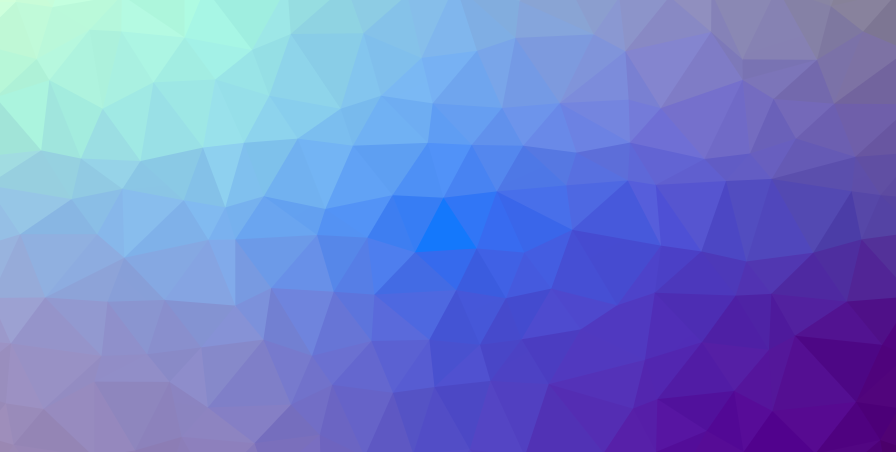
Give the GLSL for this background, as a WebGL 1 fragment shader.

```glsl
precision highp float;
// Low-poly backdrop: a staggered, jittered lattice is split into triangles.
// Each triangle takes one flat colour from a smooth mesh gradient running
// from mint through blue to violet, with a bright blue focus at the centre.

#define CELL vec2(0.124, 0.111)     // lattice spacing, in canvas heights
#define ANCHOR vec2(0.03, 0.069)    // lattice origin relative to the centre
#define STAGGER 0.25                // sideways shift of alternate rows
#define JITTER 0.33                 // point displacement, in cells
#define TINT 0.03                   // brightness variation per triangle
#define GLOW_RADIUS 0.048
#define GLOW_COLOR vec3(0.07, 0.48, 1.0)

uniform vec2 u_resolution;

vec2 hash2(vec2 p) {
  vec3 q = fract(vec3(p.xyx) * vec3(0.1031, 0.1030, 0.0973));
  q += dot(q, q.yzx + 33.33);
  return fract((q.xx + q.yz) * q.zy);
}

float cross2(vec2 a, vec2 b) { return a.x * b.y - a.y * b.x; }

float area(vec2 a, vec2 b, vec2 c) { return cross2(b - a, c - a); }

// Five evenly spaced colours, t in 0..4
vec3 ramp(float t, vec3 a, vec3 b, vec3 c, vec3 d, vec3 e) {
  vec3 col = mix(a, b, clamp(t, 0.0, 1.0));
  col = mix(col, c, clamp(t - 1.0, 0.0, 1.0));
  col = mix(col, d, clamp(t - 2.0, 0.0, 1.0));
  return mix(col, e, clamp(t - 3.0, 0.0, 1.0));
}

// Gradient over the canvas; p is in heights from the centre
vec3 gradient(vec2 p) {
  float aspect = u_resolution.x / u_resolution.y;
  vec2 t = 4.0 * clamp(vec2(p.x / aspect, p.y) + 0.5, 0.0, 1.0);
  vec3 bottom = ramp(t.x, vec3(0.60, 0.53, 0.70), vec3(0.54, 0.49, 0.73),
    vec3(0.32, 0.29, 0.77), vec3(0.33, 0.12, 0.65), vec3(0.28, 0.0, 0.37));
  vec3 low = ramp(t.x, vec3(0.62, 0.59, 0.79), vec3(0.53, 0.56, 0.82),
    vec3(0.29, 0.33, 0.83), vec3(0.32, 0.17, 0.71), vec3(0.32, 0.01, 0.50));
  vec3 middle = ramp(t.x, vec3(0.57, 0.73, 0.89), vec3(0.48, 0.70, 0.94),
    vec3(0.18, 0.45, 0.97), vec3(0.30, 0.31, 0.83), vec3(0.31, 0.24, 0.62));
  vec3 high = ramp(t.x, vec3(0.66, 0.95, 0.85), vec3(0.60, 0.89, 0.91),
    vec3(0.41, 0.65, 0.96), vec3(0.47, 0.46, 0.83), vec3(0.43, 0.36, 0.63));
  vec3 top = ramp(t.x, vec3(0.81, 1.0, 0.85), vec3(0.65, 0.97, 0.88),
    vec3(0.52, 0.73, 0.91), vec3(0.56, 0.56, 0.75), vec3(0.52, 0.50, 0.57));
  // Deep violet pool in the lower right
  vec2 pool = (t - vec2(3.4, 0.3)) / vec2(0.6, 0.6);
  bottom = mix(bottom, vec3(0.34, 0.0, 0.57), 0.9 * exp(-dot(pool, pool)));
  vec3 col = ramp(t.y, bottom, low, middle, high, top);
  return mix(col, GLOW_COLOR, exp(-dot(p, p) / (GLOW_RADIUS * GLOW_RADIUS)));
}

// Displaced lattice point; the displacement is calmer around the anchor
vec2 gridPoint(vec2 id) {
  float calm = mix(0.25, 1.0, smoothstep(0.5, 2.5, length(id)));
  vec2 offset = (hash2(id + 83.0) * 2.0 - 1.0) * JITTER * calm;
  offset.x += STAGGER * (mod(id.y, 2.0) * 2.0 - 1.0);
  return ANCHOR + (id + offset) * CELL;
}

// Signed distance inside the edge from a to b
float edge(vec2 p, vec2 a, vec2 b) {
  return cross2(b - a, p - a) / length(b - a);
}

// Adds a flat triangle, weighted by its pixel coverage
void addTriangle(vec2 p, vec2 a, vec2 b, vec2 c, inout vec4 sum) {
  float inside = min(edge(p, a, b), min(edge(p, b, c), edge(p, c, a)));
  float cover = clamp(inside * u_resolution.y + 0.5, 0.0, 1.0);
  if (cover > 0.0) {
    vec2 center = (a + b + c) / 3.0;
    float shade = (hash2(floor(center * 400.0) + 900.0).x - 0.5) * TINT;
    sum += vec4(gradient(center) + shade, 1.0) * cover;
  }
}

void main() {
  vec2 p = (gl_FragCoord.xy - 0.5 * u_resolution) / u_resolution.y;
  vec2 home = floor((p - ANCHOR) / CELL);
  vec4 sum = vec4(gradient(p), 1.0) * 0.001;

  for (int j = -1; j <= 1; j++) {
    for (int i = -1; i <= 1; i++) {
      vec2 id = home + vec2(float(i), float(j));
      vec2 a = gridPoint(id);
      vec2 b = gridPoint(id + vec2(1.0, 0.0));
      vec2 c = gridPoint(id + vec2(1.0, 1.0));
      vec2 d = gridPoint(id + vec2(0.0, 1.0));
      // Prefer the short diagonal that leaves two full triangles
      float splitAC = min(area(a, b, c), area(a, c, d)) / dot(c - a, c - a);
      float splitBD = min(area(a, b, d), area(b, c, d)) / dot(d - b, d - b);
      if (splitAC > splitBD) {
        addTriangle(p, a, b, c, sum);
        addTriangle(p, a, c, d, sum);
      } else {
        addTriangle(p, a, b, d, sum);
        addTriangle(p, b, c, d, sum);
      }
    }
  }
  gl_FragColor = vec4(clamp(sum.rgb / sum.a, 0.0, 1.0), 1.0);
}
```
